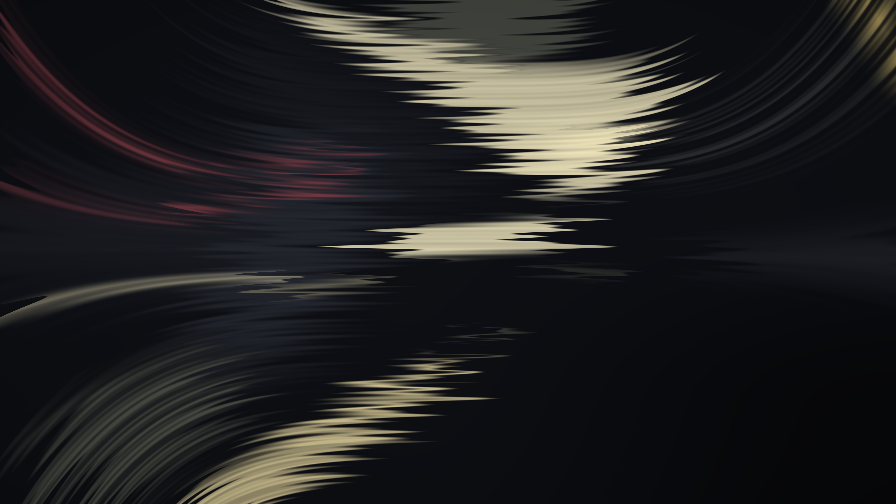
A Shadertoy shader for this background:

```glsl
#define FLARE 3.5
#define FRAY 0.16
#define STREAK_FREQ 90.0
#define CREAM vec3(0.82, 0.79, 0.66)
#define GOLD vec3(0.80, 0.70, 0.40)
#define OLIVE vec3(0.29, 0.30, 0.27)
#define SLATE vec3(0.145, 0.155, 0.19)
#define ROSE vec3(0.50, 0.23, 0.26)
#define NIGHT vec3(0.045, 0.05, 0.066)

// Layered sines across the flow, drifting slowly along it; about -1 to 1
float streaks(float along, float across) {
    float sum = 0.0, freq = STREAK_FREQ;
    for (int i = 0; i < 5; i++) {
        float k = float(i);
        sum += sin(across * freq + 1.6 * sin(along * (4.0 + k) + k * 2.1) + k * 1.7);
        freq *= 1.6;
    }
    return sum / 5.0;
}

// Soft tapered stroke from a to b
float stroke(vec2 p, vec2 a, vec2 b, float ra, float rb, float soft) {
    vec2 ab = b - a;
    float h = clamp(dot(p - a, ab) / dot(ab, ab), 0.0, 1.0);
    float d = length(p - a - ab * h) - mix(ra, rb, h);
    return 1.0 - smoothstep(-soft, soft, d);
}

float flare(float x, float middle) {
    float d = x - middle;
    return 1.0 + FLARE * d * d * d * d;
}

void mainImage(out vec4 fragColor, in vec2 fragCoord) {
    vec2 uv = fragCoord / iResolution.y;
    float width = iResolution.x / iResolution.y;
    float middle = 0.5 * width;

    // Flow lines spread away from the centre line; points slide along them
    float across = (uv.y - 0.5) / flare(uv.x, middle);
    float fray = streaks(uv.x, across);
    float grain = streaks(uv.x * 0.4 + 3.0, across * 1.3 + 0.7);
    float ridges = smoothstep(-0.45, 0.55, grain);
    float x = uv.x + FRAY * fray;
    vec2 flow = vec2(x, across);
    vec2 p = vec2(x, 0.5 + across * flare(x, middle));

    // Dark ground and slate haze
    vec3 col = NIGHT * mix(1.15, 0.65, smoothstep(0.8, 1.7, uv.x) * smoothstep(0.6, 0.2, uv.y));
    float haze = stroke(p, vec2(0.62, 0.63), vec2(0.50, 0.37), 0.14, 0.10, 0.09);
    haze = max(haze, 0.55 * stroke(p, vec2(0.0, 0.52), vec2(0.55, 0.58), 0.07, 0.16, 0.11));
    haze = max(haze, 0.45 * stroke(p, vec2(0.55, 0.85), vec2(0.80, 0.68), 0.08, 0.10, 0.12));
    haze = max(haze, 0.75 * stroke(p, vec2(1.45, 0.49), vec2(1.80, 0.49), 0.02, 0.06, 0.06));
    col = mix(col, SLATE, haze * (0.85 + 0.15 * grain));

    // Olive fields
    float top = stroke(p, vec2(0.93, 1.02), vec2(1.02, 0.97), 0.13, 0.11, 0.035);
    float fan = stroke(p, vec2(0.20, 0.10), vec2(0.37, 0.21), 0.12, 0.09, 0.05);
    col = mix(col, OLIVE, max(top * 0.9, fan * (0.3 + 0.7 * ridges)));

    // Rose ribbons
    float rose = stroke(flow, vec2(0.0, 0.145), vec2(0.40, 0.135), 0.014, 0.014, 0.018);
    rose = max(rose, 0.8 * stroke(flow, vec2(0.40, 0.135), vec2(0.66, 0.20), 0.012, 0.014, 0.018));
    rose = max(rose, stroke(flow, vec2(0.38, 0.06), vec2(0.68, 0.15), 0.012, 0.018, 0.018));
    rose = max(rose, 0.7 * stroke(flow, vec2(0.0, 0.048), vec2(0.36, 0.05), 0.010, 0.010, 0.014));
    col = mix(col, ROSE, rose * (0.15 + 0.75 * ridges));

    // Arcs rising into the right corner
    float arcs = stroke(flow, vec2(1.35, 0.18), vec2(1.80, 0.17), 0.05, 0.06, 0.05);
    col += OLIVE * 0.4 * arcs * ridges * ridges;
    float corner = stroke(uv, vec2(1.70, 1.03), vec2(1.80, 0.87), 0.03, 0.03, 0.06);
    col = mix(col, GOLD, corner * (0.1 + 0.9 * ridges));

    // Small grey dashes
    float dash = stroke(p, vec2(0.58, 0.42), vec2(0.74, 0.445), 0.012, 0.008, 0.014);
    dash = max(dash, 0.6 * stroke(p, vec2(0.93, 0.345), vec2(0.99, 0.33), 0.006, 0.006, 0.012));
    dash = max(dash, 0.4 * stroke(p, vec2(1.12, 0.465), vec2(1.22, 0.455), 0.008, 0.008, 0.016));
    col = mix(col, CREAM * 0.55, dash * 0.8);

    // Cream masses
    float cream = stroke(p, vec2(0.56, 1.0), vec2(0.88, 0.86), 0.010, 0.045, 0.02);
    cream = max(cream, stroke(p, vec2(0.88, 0.86), vec2(1.14, 0.71), 0.04, 0.10, 0.025));
    cream = max(cream, stroke(p, vec2(1.00, 0.82), vec2(1.24, 0.80), 0.05, 0.07, 0.03));
    cream = max(cream, stroke(p, vec2(0.82, 0.52), vec2(1.07, 0.535), 0.030, 0.033, 0.014));
    float sweep = stroke(p, vec2(0.43, -0.01), vec2(0.87, 0.265), 0.060, 0.022, 0.025);
    float thread = stroke(flow, vec2(0.0, -0.040), vec2(0.53, -0.048), 0.003, 0.010, 0.007);
    col = mix(col, CREAM * (0.95 + 0.10 * grain), cream);
    col = mix(col, mix(GOLD, CREAM, 0.65), sweep * (0.75 + 0.25 * ridges));
    col = mix(col, CREAM * 0.75, thread * (0.5 + 0.4 * ridges));

    // Warm highlight and edge falloff
    vec2 spot = (p - vec2(1.18, 0.71)) / vec2(0.12, 0.05);
    col += vec3(0.15, 0.14, 0.10) * exp(-dot(spot, spot)) * cream;
    vec2 edge = (uv - vec2(middle, 0.5)) / vec2(middle, 0.5);
    col *= 1.0 - 0.12 * dot(edge, edge);
    fragColor = vec4(clamp(col, 0.0, 1.0), 1.0);
}
```
